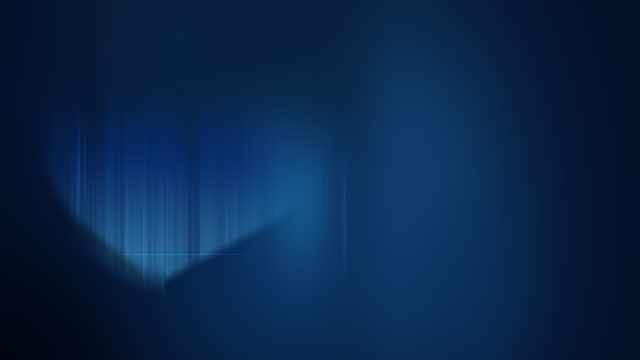
This background is drawn by a Shadertoy shader. Its source:

```glsl
const vec3 NAVY = vec3(0.010, 0.060, 0.160);
const vec3 SLATE = vec3(0.038, 0.150, 0.260);
const vec3 OCEAN = vec3(0.070, 0.260, 0.455);
const vec3 DEEP_BLUE = vec3(0.040, 0.190, 0.370);
const vec3 ROYAL = vec3(0.030, 0.180, 0.440);
const vec3 TEAL = vec3(0.180, 0.430, 0.610);
const vec3 CYAN = vec3(0.110, 0.430, 0.660);
const vec3 INK = vec3(0.000, 0.018, 0.060);

const float FOLD_X = 0.458;        // where the curtain hem turns upward
const float HEM_Y = 0.225;         // lowest point of the hem
const float HEM_CURVE = 2.7;
const float HEM_SLOPE = 0.536;
const float STRIPE_CONTRAST = 0.75;
const float LINE_Y = 0.293;
const float LINE_WIDTH = 0.0016;

float hash(float n) {
    return fract(sin(n * 127.1) * 4375.85);
}

// Smooth random columns
float columns(float x, float frequency) {
    float t = x * frequency;
    float cell = floor(t);
    return mix(hash(cell), hash(cell + 1.0), smoothstep(0.15, 0.85, t - cell));
}

// Soft elliptical light
float glow(vec2 p, vec2 center, vec2 radius) {
    vec2 d = (p - center) / radius;
    return exp(-dot(d, d));
}

// Window with soft sides
float band(float v, float low, float high, float soft) {
    return smoothstep(low - soft, low + soft, v)
         * (1.0 - smoothstep(high - soft, high + soft, v));
}

float thinLine(float v, float center, float width) {
    float d = (v - center) / width;
    return exp(-d * d);
}

vec3 backdrop(vec2 p) {
    vec3 color = NAVY;
    color = mix(color, SLATE, 0.80 * glow(p, vec2(0.48, 0.90), vec2(0.30, 0.36)));
    color = mix(color, SLATE, 0.75 * glow(p, vec2(0.90, 0.72), vec2(0.36, 0.60)));
    color = mix(color, DEEP_BLUE, 0.85 * glow(p, vec2(0.78, 0.16), vec2(0.46, 0.30)));

    // Wide light on the right, steeper on its left side
    float side = p.x < 1.13 ? 0.15 : 0.34;
    color = mix(color, OCEAN, 0.90 * glow(p, vec2(1.13, 0.49), vec2(side, 0.50)));
    color = mix(color, DEEP_BLUE, 0.60 * glow(p, vec2(1.30, 0.18), vec2(0.20, 0.30)));
    return mix(color, INK, 0.95 * glow(p, vec2(0.0, 0.0), vec2(0.38, 0.32)));
}

void mainImage(out vec4 fragColor, in vec2 fragCoord) {
    vec2 p = fragCoord / iResolution.y;
    vec3 color = backdrop(p);

    // Hem: curved on the left, straight and rising on the right
    float leftRise = max(FOLD_X - p.x, 0.0);
    float rightRise = max(p.x - FOLD_X, 0.0);
    float hem = HEM_Y + HEM_CURVE * leftRise * leftRise + HEM_SLOPE * rightRise;
    float softness = p.x < FOLD_X ? 0.055 : 0.022;
    float above = smoothstep(-softness, softness, p.y - hem);

    // Broad blue light around the curtain
    float halo = glow(p, vec2(0.60, 0.43), vec2(0.42, 0.27));
    color = mix(color, ROYAL, 0.60 * halo * mix(0.45, 1.0, above));
    float core = glow(p, vec2(0.80, 0.44), vec2(0.135, 0.21));
    float hemShade = mix(above, 1.0, smoothstep(0.72, 0.86, p.x));
    color = mix(color, CYAN, 0.72 * core * mix(0.55, 1.0, hemShade));

    // Striped curtain
    float coarse = columns(p.x, 19.0);
    float fine = 0.55 * columns(p.x + 3.0, 62.0) + 0.45 * columns(p.x + 7.0, 170.0);
    float stripes = mix(1.0, 0.6 * coarse + 0.75 * fine, STRIPE_CONTRAST);
    float width = smoothstep(0.08, 0.27, p.x) * (1.0 - smoothstep(0.62, 0.90, p.x));
    float top = 0.71 + 0.10 * (coarse - 0.5);
    float fade = 1.0 - smoothstep(top - 0.22, top + 0.06, p.y);
    float low = 1.0 - smoothstep(0.26, 0.60, p.y);
    float curtain = width * fade * above * stripes;
    color = mix(color, mix(ROYAL, TEAL, low), clamp(0.95 * curtain, 0.0, 1.0));

    // Lit panel left of the fold
    float panel = band(p.x, 0.30, FOLD_X, 0.003 + 0.05 * step(p.x, 0.38));
    color += 0.045 * TEAL * panel * above * low;

    // Faint stripes past the curtain
    float tail = band(p.x, 0.64, 0.95, 0.09) * band(p.y, 0.34, 0.62, 0.14);
    color *= 1.0 + 0.16 * tail * (fine - 0.5);

    // Slanted streak below the left hem
    float slant = p.y + 0.80 * p.x;
    color += 0.08 * OCEAN * thinLine(slant, 0.495, 0.022) * band(p.x, 0.22, 0.34, 0.06);
    color *= 1.0 - 0.25 * thinLine(slant, 0.545, 0.022) * band(p.x, 0.20, 0.40, 0.06);

    // Bright single threads
    float threads = thinLine(p.x, 0.219, 0.004) + 0.6 * thinLine(p.x, 0.236, 0.003);
    color += 0.16 * TEAL * threads * band(p.y, 0.42, 0.62, 0.10);
    color += 0.13 * CYAN * thinLine(p.x, 0.957, 0.005) * band(p.y, 0.28, 0.50, 0.09);
    color += 0.20 * TEAL * thinLine(p.y, LINE_Y, LINE_WIDTH) * band(p.x, 0.34, 0.66, 0.09);

    fragColor = vec4(clamp(color, 0.0, 1.0), 1.0);
}
```
